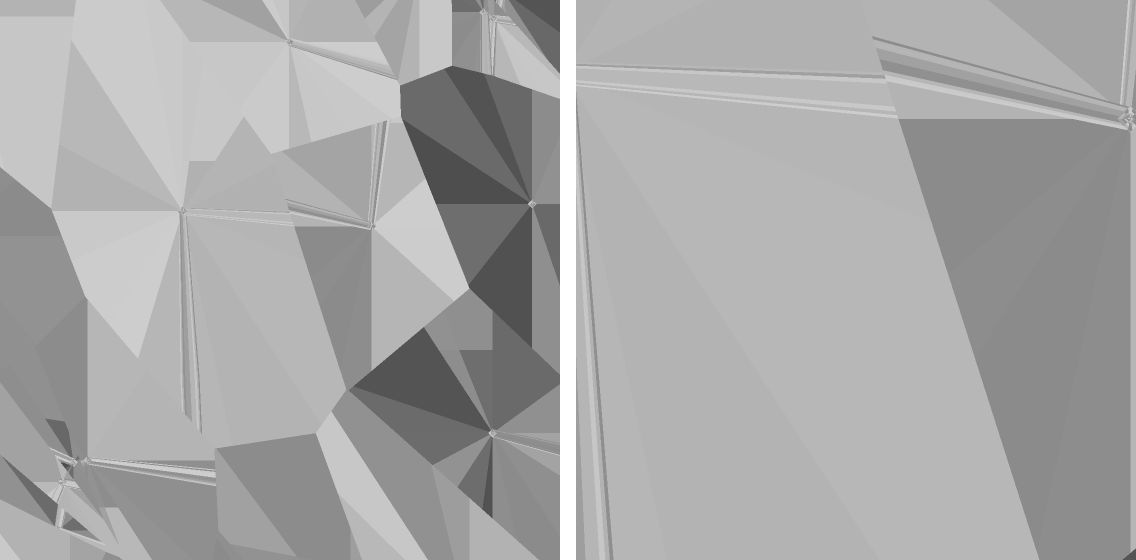
Left, the full canvas; right, a detail of the centre.
Give the GLSL for this background, as a Shadertoy shader.

```glsl
// Flat grey facets: a leaning, gappy lattice of hubs splits the canvas into
// steep straight-edged cells. Each cell is a fan of wedges around its hub,
// crossed by a cut line and by thin striped beams, upright or nearly level.

#define CELLS vec2(2.8, 2.6)  // lattice cells across the canvas
#define LEAN 0.35             // shear of the lattice
#define JITTER 0.55           // hub displacement inside a cell
#define CLUSTER_SIZE 0.36     // spread of clustered hubs, in cells
#define STEEPNESS 0.65        // below 1 turns borders and wedges upright
#define WEDGE_CONTRAST 0.6    // tonal spread of the wedges in a cell
#define SIDE_CONTRAST 0.12    // tonal step across the upright through a hub
#define SPLIT_CONTRAST 0.1    // tonal step inside a wedge
#define CUT_CONTRAST 0.2      // tonal step across a cut line
#define BEAM_WIDTH 0.017      // half width of a beam at its far end
#define CRUMB_RADIUS 0.008    // radius of the fine chips at a hub
#define SAMPLES 2             // antialiasing samples per axis

const float TAU = 6.28319;
const float BEAM_STRIPES = 8.0;

// Three random values in 0..1 for a cell key and a channel
vec3 hash3(vec2 key, float channel) {
    uvec3 v = uvec3(ivec3(vec3(key, channel)) + 1000);
    v = v * 1664525u + 1013904223u;
    v.x += v.y * v.z; v.y += v.z * v.x; v.z += v.x * v.y;
    v ^= v >> 16u;
    v.x += v.y * v.z; v.y += v.z * v.x; v.z += v.x * v.y;
    return vec3(v >> 16u) / 65536.0;
}

// Grey level for a tonal rank; ranks outside 0..1 are reflected
float toneFromRank(float rank) {
    float u = 1.0 - abs(1.0 - mod(rank, 2.0));
    float grey = 0.32 + 0.10 * step(0.05, u) + 0.14 * step(0.17, u)
               + 0.07 * step(0.52, u) + 0.08 * step(0.64, u)
               + 0.08 * step(0.84, u);
    return grey + 0.03 * (fract(u * 23.0) - 0.5);
}

// Finds the hub owning p: returns its position, sets its key and base rank
vec2 nearestHub(vec2 p, out vec2 hubKey, out float hubRank) {
    vec2 q = vec2(p.x + LEAN * p.y, p.y) * CELLS;
    vec2 hub = vec2(0.0);
    float best = 1e5;
    hubKey = vec2(0.0);
    for (int n = 0; n < 9; n++) {
        vec2 id = floor(q) + vec2(n % 3 - 1, n / 3 - 1);
        if (mod(id.x, 3.0) == 1.0 && mod(id.y, 2.0) == 0.0) continue;  // gap
        int count = mod(id.x + id.y, 5.0) < 0.5 ? 4 : 1;
        vec3 random = hash3(id, 0.0);
        vec2 center = id + 0.5 + JITTER * (random.xy - 0.5);
        // A power distance keeps the cell borders straight
        float weight = count == 1 ? 0.15 * random.z : 0.0;
        for (int k = 0; k < count; k++) {
            vec2 key = id + 20.0 * float(k);
            vec2 site = center;
            if (k > 0) site += 2.0 * CLUSTER_SIZE * (hash3(key, 1.0).xy - 0.5);
            vec2 away = (q - site) * vec2(1.0, STEEPNESS);
            float power = dot(away, away) - weight;
            if (power < best) {
                best = power;
                hub = site / CELLS;
                hubKey = key;
            }
        }
    }
    // Evenly spread base ranks over the lattice and over clustered hubs
    hubRank = fract(dot(hubKey, vec2(0.618, 0.37)));
    return vec2(hub.x - LEAN * hub.y, hub.y);
}

// Wedges on the axes and steep diagonals, some merged, each split once
float wedgeRank(vec2 d, float angle, vec2 key) {
    float turn = min(angle / TAU * 8.0 + 4.0, 7.999);
    float quadrant = floor(turn * 0.5);
    bool merged = hash3(key, 10.0 + quadrant).x < 0.5;
    float wedge = merged ? quadrant * 2.0 : floor(turn);
    float across = merged ? fract(turn * 0.5) : fract(turn);
    vec3 random = hash3(key, 20.0 + wedge);
    float split = step(0.25 + 0.5 * random.y, across);
    float rank = WEDGE_CONTRAST * (random.x - 0.5);
    rank += SPLIT_CONTRAST * split * sign(random.y - 0.5);

    // Cut line, level or slightly slanted, crossing some of the wedges
    vec3 cut = hash3(key, 2.0);
    float slant = cut.x < 0.7 ? 0.0 : cut.x - 0.6;
    float side = cut.y < 0.5 ? -1.0 : 1.0;
    float beyond = step(mix(0.07, 0.2, cut.z), side * (d.y + slant * d.x));
    rank += CUT_CONTRAST * beyond * step(random.z, 0.4);
    return rank + SIDE_CONTRAST * (step(0.0, d.x) - 0.5);
}

float facetTone(vec2 p) {
    vec2 key;
    float rank;
    vec2 d = p - nearestHub(p, key, rank);
    float angle = atan(d.y * STEEPNESS, d.x);
    float radius = abs(d.x) + abs(d.y);

    // Fine chips crowding the hub
    if (radius < CRUMB_RADIUS) {
        float chip = floor(angle / TAU * 10.0);
        float ring = floor(2.0 * log2(radius / CRUMB_RADIUS + 0.05));
        return toneFromRank(0.3 + 0.7 * hash3(key, 150.0 + chip + 20.0 * ring).x);
    }
    rank += wedgeRank(d, angle, key);

    // One upright and one nearly level beam of light stripes with a few dark
    for (int b = 0; b < 2; b++) {
        vec3 random = hash3(key, 60.0 + float(b));
        float axis = b == 0 ? (random.x < 0.3 ? 0.25 : -0.25)
                            : (random.x < 0.5 ? 0.0 : 0.5);
        float heading = (axis + 0.08 * (random.y - 0.85)) * TAU;
        vec2 dir = vec2(cos(heading), sin(heading));
        float along = dot(d, dir);
        float s = dot(d, vec2(-dir.y, dir.x))
                / (BEAM_WIDTH * mix(0.4, 1.0, clamp(along / 0.3, 0.0, 1.0)));
        if (along > 0.0 && abs(s) < 1.0 && random.z < 0.7) {
            float stripe = floor(BEAM_STRIPES * (0.5 + 0.5 * s * abs(s)));
            float h = hash3(key, 70.0 + 20.0 * float(b) + stripe).x;
            rank = h < 0.15 ? 0.2 + h : 0.5 + 0.5 * h;
        }
    }
    return toneFromRank(rank);
}

void mainImage(out vec4 fragColor, in vec2 fragCoord) {
    float grey = 0.0;
    for (int n = 0; n < SAMPLES * SAMPLES; n++) {
        vec2 offset = (vec2(n % SAMPLES, n / SAMPLES) + 0.5) / float(SAMPLES) - 0.5;
        grey += facetTone((fragCoord + offset) / iResolution.y);
    }
    fragColor = vec4(vec3(grey / float(SAMPLES * SAMPLES)), 1.0);
}
```
